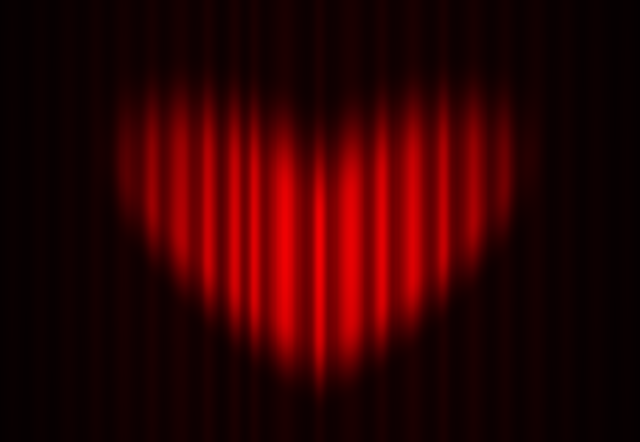
Write a Shadertoy shader that draws this background.

```glsl
// Dark pleated curtain lit by a soft red heart-shaped spotlight.
// Rounded folds of alternating width are summed across the cloth; the light
// is bounded by an upper and a lower curve, mirrored about the centre line.

#define HEART_HALF_WIDTH 0.488
#define FOLD_PERIOD_LEFT 0.0634
#define FOLD_PERIOD_RIGHT 0.0698
#define FOLD_WIDTH 0.022
#define FOLD_FLOOR 0.43
#define FINE_PLEATS 75.0
#define FINE_DEPTH 0.26
#define AMBIENT 0.125
#define SPOT_POWER 0.90
#define SPOT_HEIGHT 0.44

const vec3 CLOTH_RED = vec3(1.0, 0.004, 0.010);
const vec3 SHADOW = vec3(0.008, 0.0, 0.004);
const int FOLDS_PER_SIDE = 12;

float hash(float n) {
    return fract(sin(n * 127.1) * 43758.5453);
}

float noise(float x) {
    float cell = floor(x);
    float t = fract(x);
    return mix(hash(cell), hash(cell + 1.0), t * t * (3.0 - 2.0 * t));
}

float bell(float x, float width) {
    float t = x / width;
    return exp(-t * t);
}

// Brightness of the cloth, constant from top to bottom
float curtainFolds(float x) {
    float trough = 1.0;
    for (int i = -FOLDS_PER_SIDE; i <= FOLDS_PER_SIDE; i++) {
        float index = float(i);

        // Folds just left of the centre are pushed aside and squeezed
        float period = i < 0 ? FOLD_PERIOD_LEFT : FOLD_PERIOD_RIGHT;
        float centre = index * period - 0.026 * bell(index + 1.6, 0.9);
        float squeeze = 1.0 - 0.5 * bell(index + 2.7, 0.7);

        // Narrow and wide folds alternate, most clearly near the centre
        float parity = 1.0 - 2.0 * mod(abs(index), 2.0);
        float contrast = 0.32 * parity * exp(-0.15 * abs(index));
        float width = FOLD_WIDTH * squeeze * (1.0 - contrast);
        trough *= 1.0 - bell(x - centre, width);
    }

    float crest = 1.0 - trough;
    float fine = 0.65 * noise(x * FINE_PLEATS + 40.0)
               + 0.35 * noise(x * FINE_PLEATS * 2.1 + 90.0);
    return mix(FOLD_FLOOR, 1.0, crest) * (1.0 - FINE_DEPTH * fine * (1.0 - 0.5 * crest));
}

// Soft heart light; p.x is measured from the centre, p.y from the bottom
float heartLight(vec2 p) {
    float a = abs(p.x) / HEART_HALF_WIDTH;
    float upper = 0.785 + a * (0.31 - 0.25 * a);
    float lower = 0.060 + a * (0.22 + 0.22 * a);
    float topSoftness = mix(0.28, 0.22, min(a * 1.5, 1.0));

    float mask = smoothstep(0.0, topSoftness, upper - p.y)
               * smoothstep(0.0, 0.18, p.y - lower)
               * (1.0 - smoothstep(0.78, 1.08, a));

    // Brightest just below the middle
    return mask * exp(-0.8 * a * a) * bell(p.y - SPOT_HEIGHT, 0.55);
}

void mainImage(out vec4 fragColor, in vec2 fragCoord) {
    vec2 uv = fragCoord / iResolution.xy;
    vec2 p = vec2((fragCoord.x - 0.5 * iResolution.x) / iResolution.y, uv.y);

    // Dim room light fades towards the sides and corners
    vec2 fromCentre = 2.0 * uv - 1.0;
    float vignette = exp(-1.5 * pow(abs(fromCentre.x), 3.0)
                         - 0.25 * fromCentre.y * fromCentre.y);

    float light = AMBIENT * vignette + SPOT_POWER * heartLight(p);
    vec3 color = SHADOW + CLOTH_RED * curtainFolds(p.x) * light;
    fragColor = vec4(clamp(color, 0.0, 1.0), 1.0);
}
```
